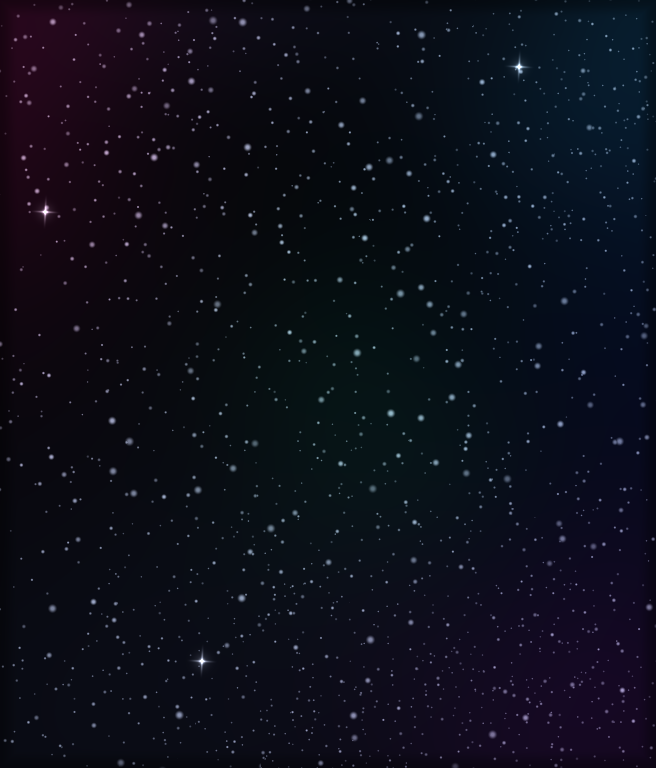
Write a Shadertoy shader that draws this texture.

```glsl
const vec3 NIGHT   = vec3(0.016, 0.020, 0.032);
const vec3 CRIMSON = vec3(0.130, 0.000, 0.062);
const vec3 TEAL    = vec3(0.010, 0.090, 0.135);
const vec3 MOSS    = vec3(0.000, 0.050, 0.030);
const vec3 NAVY    = vec3(0.000, 0.012, 0.070);
const vec3 VIOLET  = vec3(0.060, 0.000, 0.075);
const vec3 SLATE   = vec3(0.022, 0.026, 0.050);
const vec3 STARLIGHT = vec3(0.72, 0.75, 0.79);

const float TINT = 0.42;           // how far stars take on the local glow
const float BIG_CELLS = 27.0;      // cells per canvas height
const float SMALL_CELLS = 43.0;
const float DUST_CELLS = 82.0;
const float ARM_LENGTH = 0.021;
const float ARM_WIDTH = 0.0013;
const float ARM_TILT = 0.05;

const vec2 SPARKLES[3] = vec2[3](
    vec2(0.676, 0.913), vec2(0.059, 0.724), vec2(0.263, 0.139));

vec3 hash3(vec2 cell) {
    vec3 q = fract(cell.xyx * vec3(0.1031, 0.1030, 0.0973));
    q += dot(q, q.yxz + 33.33);
    return fract((q.xxy + q.yzz) * q.zyx);
}

mat2 rotate(float a) {
    return mat2(cos(a), sin(a), -sin(a), cos(a));
}

float glow(vec2 p, vec2 center, vec2 size) {
    vec2 d = (p - center) / size;
    return exp(-dot(d, d));
}

// Soft clouds of colour, slightly bent by layered sines
vec3 nebula(vec2 p) {
    p += 0.018 * sin(p.yx * 9.0 + vec2(0.5, 2.0))
       + 0.008 * sin(p.yx * 21.0 + vec2(3.0, 1.0));
    vec3 c = NIGHT;
    c += CRIMSON * glow(p, vec2(0.00, 0.98), vec2(0.23, 0.36));
    c += TEAL    * glow(p, vec2(0.86, 0.94), vec2(0.24, 0.27));
    c += MOSS    * glow(p, vec2(0.46, 0.45), vec2(0.20, 0.23));
    c += NAVY    * glow(p, vec2(0.88, 0.50), vec2(0.28, 0.32));
    c += VIOLET  * glow(p, vec2(0.80, 0.06), vec2(0.30, 0.25));
    c += SLATE   * glow(p, vec2(0.20, 0.08), vec2(0.60, 0.38));
    c += SLATE   * glow(p, vec2(0.34, 1.02), vec2(0.30, 0.16));
    return c;
}

// One jittered star per cell; density is the chance that it exists
float starLayer(vec2 p, float cells, float angle, float density,
                float minRadius, float maxRadius, float pixel) {
    vec2 grid = rotate(angle) * p * cells + 60.0;
    vec2 home = floor(grid);
    float light = 0.0;
    for (int y = -1; y <= 1; y++)
    for (int x = -1; x <= 1; x++) {
        vec2 cell = home + vec2(x, y);
        vec3 place = hash3(cell + cells);
        vec3 kind = hash3(cell + cells * 3.0 + 17.0);
        float radius = mix(minRadius, maxRadius, kind.y * kind.y);
        float d = length(grid - cell - place.xy) / cells;
        float disc = 1.0 - smoothstep(radius * 0.15, radius + 0.6 * pixel, d);
        light = max(light, step(kind.x, density) * disc * mix(0.5, 1.0, kind.z));
    }
    return light;
}

// Four tapering rays around a bright core
float sparkle(vec2 d) {
    d = abs(rotate(ARM_TILT) * d);
    vec2 taper = max(1.0 - d / (ARM_LENGTH * vec2(1.0, 1.15)), 0.0);
    vec2 ray = exp(-d.yx * d.yx / (ARM_WIDTH * ARM_WIDTH)) * taper * taper;
    float r = length(d);
    return 0.85 * max(ray.x, ray.y) + exp(-r * r / 1.0e-5)
         + 0.16 * exp(-r * r / 1.0e-4);
}

void mainImage(out vec4 fragColor, in vec2 fragCoord) {
    float pixel = 1.0 / iResolution.y;
    vec2 p = fragCoord * pixel;
    vec3 sky = nebula(p);

    // Fine dust gathers in the lower right and upper right
    float dusty = 0.05 + 0.42 * glow(p, vec2(0.62, 0.04), vec2(0.40, 0.25))
                + 0.30 * glow(p, vec2(0.82, 0.90), vec2(0.20, 0.24))
                + 0.14 * glow(p, vec2(0.45, 0.38), vec2(0.14, 0.06));
    float sparse = 1.0 - 0.55 * glow(p, vec2(0.80, 0.04), vec2(0.32, 0.28));

    float stars = starLayer(p, BIG_CELLS, 0.4, 0.40 * sparse, 0.0025, 0.0062, pixel);
    stars = max(stars, 0.9 * starLayer(p, SMALL_CELLS, 1.1, 0.44, 0.0014, 0.0030, pixel));
    stars = max(stars, 0.65 * starLayer(p, DUST_CELLS, 0.7, dusty, 0.0009, 0.0018, pixel));

    // Stars borrow the hue of the cloud around them
    vec3 hue = sky / max(max(sky.r, sky.g), sky.b);
    vec3 starColor = STARLIGHT * mix(vec3(1.0), 0.45 + 0.65 * hue, TINT);
    vec3 color = mix(sky, starColor, stars);

    for (int i = 0; i < 3; i++)
        color += mix(starColor, vec3(1.0), 0.35) * sparkle(p - SPARKLES[i]);

    // Slight darkening along the border
    vec2 edge = min(p, iResolution.xy * pixel - p);
    color *= mix(0.65, 1.0, smoothstep(0.0, 0.025, min(edge.x, edge.y)));
    fragColor = vec4(min(color, 1.0), 1.0);
}
```
